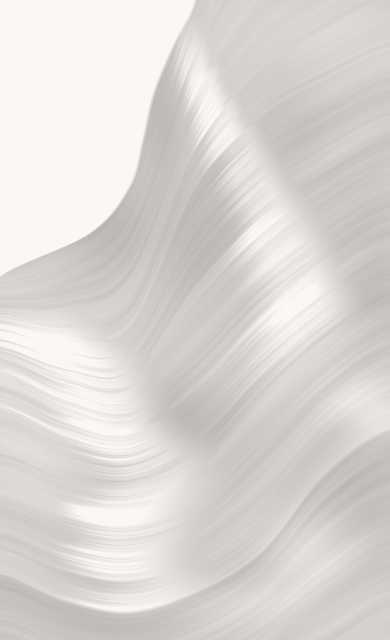
Reproduce this background procedurally as a Shadertoy shader.

```glsl
// Strand heights at seven even steps across the canvas (y runs downward)
const float CREST[7]  = float[7](.436, .393, .289, .0, -.195, -.30, -.365);
const float SLOPE[7]  = float[7](.501, .521, .501, .28, .169, .111, .065);
const float MIDDLE[7] = float[7](.573, .618, .638, .56, .456, .378, .319);
const float VALLEY[7] = float[7](.729, .768, .781, .742, .638, .547, .482);
const float FOLD[7]   = float[7](.898, .940, .957, .927, .866, .742, .671);
const float BASE[7]   = float[7](1.107, 1.133, 1.133, 1.094, 1.04, .99, .931);

// Horizontal positions at seven even steps down the canvas
const float SILHOUETTE[7]  = float[7](.502, .444, .395, .367, .333, .231, -.01);
const float CREST_SHINE[7] = float[7](.49, .515, .60, .695, .775, .79, .76);
const float DIP_SHINE[7]   = float[7](.06, .20, .30, .37, .33, .32, .42);

const vec3 WARM_TINT = vec3(0., -.018, -.027);
const float PAPER_TONE = .988;
const float PAINT_TONE = .825;

// Smooth curve through seven even knots
float spline(float k[7], float t) {
    t = clamp(t, 0., 1.) * 6.;
    int i = min(int(t), 5);
    float f = t - float(i);
    float a = k[max(i - 1, 0)], b = k[i], c = k[i + 1], d = k[min(i + 2, 6)];
    return b + .5 * f * (c - a + f * (2. * a - 5. * b + 4. * c - d + f * (3. * (b - c) + d - a)));
}

float hash(vec2 p) {
    vec3 q = fract(vec3(p.xyx) * .1031);
    q += dot(q, q.yzx + 33.33);
    return fract((q.x + q.y) * q.z);
}

float noise(vec2 p) {
    vec2 i = floor(p), f = fract(p);
    f = f * f * (3. - 2. * f);
    return mix(mix(hash(i), hash(i + vec2(1, 0)), f.x),
               mix(hash(i + vec2(0, 1)), hash(i + vec2(1, 1)), f.x), f.y);
}

// Position between two neighbouring strands
float between(float top, float bottom, float y) {
    return (y - top) / (bottom - top);
}

// Coordinate that stays constant along each brushed strand
float strandCoord(vec2 p) {
    float crest = spline(CREST, p.x), slope = spline(SLOPE, p.x);
    float middle = spline(MIDDLE, p.x), valley = spline(VALLEY, p.x);
    float fold = spline(FOLD, p.x), base = spline(BASE, p.x);
    return min(between(crest, slope, p.y), 1.)
         + clamp(between(slope, middle, p.y), 0., 1.)
         + clamp(between(middle, valley, p.y), 0., 1.)
         + clamp(between(valley, fold, p.y), 0., 1.)
         + max(between(fold, base, p.y), 0.);
}

// Layered bristle marks, roughly -0.5 to 0.5
float bristles(float strand, float along) {
    float sum = 0., weight = .5, density = 8.;
    for (int i = 0; i < 4; i++) {
        sum += weight * (noise(vec2(strand * density + 20., along * 3.5 + float(i) * 17.)) - .5);
        density *= 2.3;
        weight *= .72;
    }
    return sum;
}

float softSpot(vec2 p, vec2 centre, vec2 radius) {
    vec2 d = (p - centre) / radius;
    return exp(-dot(d, d));
}

float band(float offset, float halfWidth) {
    return 1. - smoothstep(.25, 1.35, abs(offset) / halfWidth);
}

// Broad shadows and reflected light
float broadShading(vec2 p) {
    float shade = 0.;
    shade -= .065 * softSpot(p, vec2(.51, .37), vec2(.12, .12));
    shade -= .085 * softSpot(p, vec2(.46, .65), vec2(.14, .06));
    shade -= .060 * softSpot(p, vec2(.27, .36), vec2(.11, .06));
    shade -= .060 * softSpot(p, vec2(.97, .43), vec2(.11, .13));
    shade -= .060 * softSpot(p, vec2(.42, .18), vec2(.05, .09));
    shade -= .035 * softSpot(p, vec2(.75, .20), vec2(.10, .10));
    shade -= .050 * softSpot(p, vec2(.95, .79), vec2(.12, .07));
    shade += .030 * softSpot(p, vec2(.80, .04), vec2(.25, .08));
    shade += .070 * softSpot(p, vec2(.03, .56), vec2(.22, .08));
    shade += .050 * softSpot(p, vec2(.10, .72), vec2(.18, .08));
    shade += .110 * softSpot(p, vec2(.94, .635), vec2(.10, .045));
    shade += .075 * softSpot(p, vec2(.78, .86), vec2(.12, .06));
    shade += .060 * softSpot(p, vec2(.60, .94), vec2(.22, .04));
    return shade;
}

void mainImage(out vec4 fragColor, in vec2 fragCoord) {
    vec2 p = fragCoord / iResolution.xy;
    p.y = 1. - p.y;
    float strand = strandCoord(p);
    float marks = bristles(strand, p.x);

    // Shiny bands cross the strands, with ragged brushed ends
    float crestShine = band(p.x - spline(CREST_SHINE, p.y / .7) + marks * .10, .03 + .20 * p.y);
    crestShine *= smoothstep(.0, .14, p.y) * (1. - smoothstep(2.7, 3.15, strand + marks * .3));
    float dipShine = band(p.x - spline(DIP_SHINE, (p.y - .48) / .52) + marks * .20, .14);
    dipShine *= smoothstep(.45, .56, p.y) * (1. - smoothstep(3.9, 4.1, strand));

    float shine = max(crestShine, dipShine);
    float tone = PAINT_TONE + broadShading(p) + shine * (.125 + marks * .16);
    tone += marks * mix(.075, .11, smoothstep(.5, 1.5, strand));

    // Overlapping fold with a pale rim and a shadow below
    float below = smoothstep(3.98, 4.02, strand);
    float rim = .045 * exp(-12. * max(4. - strand, 0.));
    float shadow = -.06 * exp(-3. * max(strand - 4., 0.));
    tone += mix(rim, shadow, below);

    // Pale paper beyond the silhouette
    float edge = p.x - spline(SILHOUETTE, p.y / .4375);
    tone -= .035 * exp(-max(edge, 0.) * 28.) * (1. - smoothstep(.40, .46, p.y));
    tone = mix(PAPER_TONE, min(tone, .985), smoothstep(-.006, .006, edge));
    fragColor = vec4(clamp(tone + WARM_TINT, 0., 1.), 1.);
}
```
